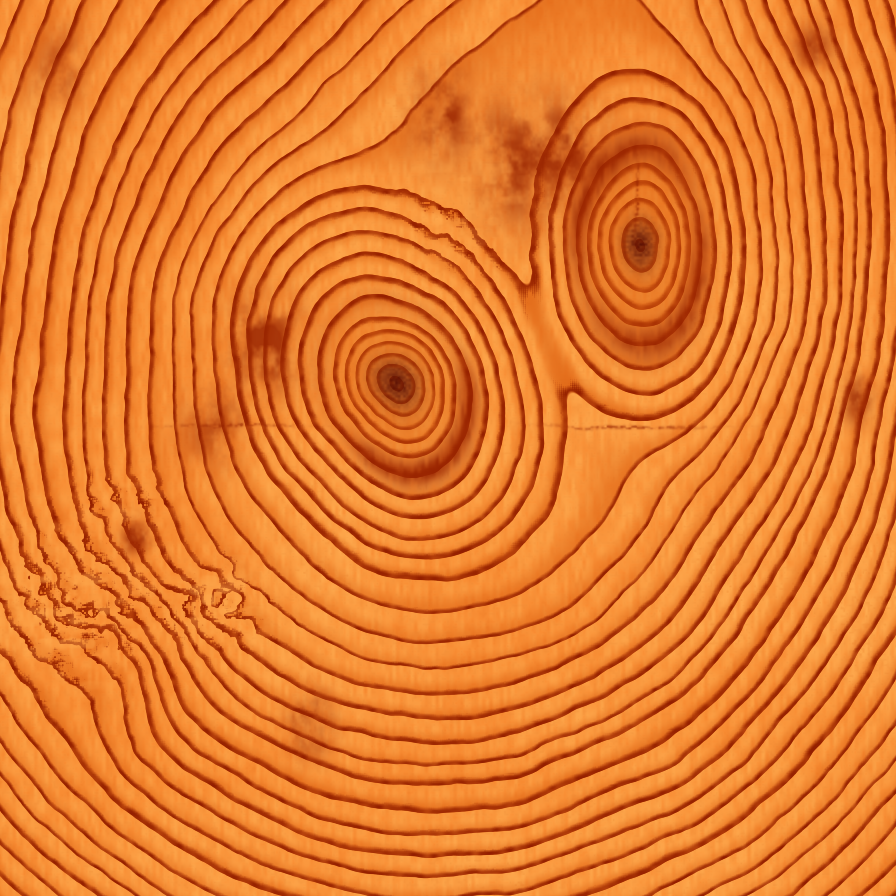
This texture is drawn by a Shadertoy shader. Its source:

```glsl
// Sawn softwood: growth rings sweep around two dark oval knots.
// A smooth union of two oval fields and a leaning far field gives ring levels;
// thin lines mark the level steps, and noise adds fibres, scars and stains.

const vec3 PALE = vec3(1.00, 0.67, 0.31);
const vec3 WOOD = vec3(0.975, 0.555, 0.205);
const vec3 AMBER = vec3(0.86, 0.37, 0.06);
const vec3 DARK = vec3(0.60, 0.14, 0.00);
const vec3 CORE = vec3(0.34, 0.05, 0.01);

const vec2 KNOT_A = vec2(0.440, 0.570);
const vec2 KNOT_B = vec2(0.716, 0.727);
const vec2 FAR_CENTER = vec2(0.490, 0.560);
const vec2 AXIS_A = vec2(0.45, -0.893);   // long axis of the tilted knot
const float RING_SPACING = 0.0245;
const float LINE_WIDTH = 0.0056;
const float UPPER_STRETCH = 0.48;
const float UPPER_LEAN = 0.42;
const float HULL_LEVEL = 0.24;            // ring level that encloses both knots

// Stains: centre x, centre y, radius, strength
const int STAIN_COUNT = 10;
const vec4 STAINS[STAIN_COUNT] = vec4[](
    vec4(0.295, 0.615, 0.045, 0.80), vec4(0.490, 0.875, 0.040, 0.80),
    vec4(0.580, 0.815, 0.055, 0.60), vec4(0.156, 0.400, 0.016, 1.20),
    vec4(0.345, 0.195, 0.027, 0.80), vec4(0.905, 0.945, 0.024, 0.60),
    vec4(0.965, 0.557, 0.022, 0.70), vec4(0.065, 0.920, 0.035, 0.45),
    vec4(0.235, 0.525, 0.040, 0.45), vec4(0.640, 0.840, 0.045, 0.60));

float hash(vec2 p) {
    return fract(sin(dot(p, vec2(127.1, 311.7))) * 43758.5453);
}

float noise(vec2 p) {
    vec2 i = floor(p), f = fract(p);
    f = f * f * (3.0 - 2.0 * f);
    return mix(mix(hash(i), hash(i + vec2(1, 0)), f.x),
               mix(hash(i + vec2(0, 1)), hash(i + vec2(1, 1)), f.x), f.y);
}

float fbm(vec2 p) {
    float sum = 0.0, amp = 0.5;
    for (int i = 0; i < 4; i++) {
        sum += amp * noise(p);
        p = p * 2.03 + 17.3;
        amp *= 0.5;
    }
    return sum;
}

float blob(vec2 d, vec2 size) {
    d /= size;
    return exp(-dot(d, d));
}

float smoothMin(float a, float b, float k) {
    float h = max(k - abs(a - b), 0.0) / k;
    return min(a, b) - h * h * k * 0.25;
}

float knotA(vec2 p) {
    vec2 q = p - KNOT_A;
    return length(vec2(1.32 * dot(q, vec2(-AXIS_A.y, AXIS_A.x)), dot(q, AXIS_A)));
}

float knotB(vec2 p) {
    return length((p - KNOT_B) * vec2(1.0, 0.62));
}

// Round below the centre, drawn out and leaning to the right above it
float farField(vec2 p) {
    vec2 q = p - FAR_CENTER;
    float lean = smoothstep(-0.65, 0.05, q.x) * (1.0 - 0.8 * smoothstep(0.1, 0.5, q.x));
    q.x -= UPPER_LEAN * lean * max(q.y, 0.0);
    q.y *= q.y < 0.0 ? 0.97 : UPPER_STRETCH;
    return length(q);
}

float ringPhase(vec2 p, float a, float b) {
    float hull = -smoothMin(-farField(p), -HULL_LEVEL, 0.08);
    float level = smoothMin(smoothMin(a, 1.4 * b + 0.06, 0.03), hull, 0.04);
    level += 0.05 * blob(p - vec2(0.13, 0.26), vec2(0.075));
    float extra = 2.0 * smoothstep(0.0, 0.11, a) + 1.5 * smoothstep(0.0, 0.09, b);
    return level / RING_SPACING + extra + 0.3 * noise(vec2(level * 26.0, 3.0));
}

void mainImage(out vec4 fragColor, in vec2 fragCoord) {
    vec2 p = fragCoord / iResolution.xy;

    // Gentle wander everywhere, torn grain around the scars
    float scar = blob(p - vec2(0.08, 0.32), vec2(0.07, 0.08))
               + blob(p - vec2(0.24, 0.33), vec2(0.05, 0.04))
               + 0.7 * blob(p - vec2(0.14, 0.44), vec2(0.04, 0.025))
               + 0.6 * blob(p - vec2(0.52, 0.78), vec2(0.06, 0.07));
    scar = min(scar, 1.0);
    vec2 wander = vec2(fbm(p * 9.0), fbm(p * 9.0 + 40.0)) - 0.47;
    vec2 torn = vec2(fbm(p * 42.0), fbm(p * 42.0 + 9.0)) - 0.47;
    vec2 q = p + 0.018 * wander + (0.003 + 0.055 * scar) * torn;

    float a = knotA(q), b = knotB(q);
    float phase = ringPhase(q, a, b);
    float t = fract(phase);
    float slope = length(vec2(dFdx(phase), dFdy(phase)));
    float edge = clamp(1.2 * slope, 0.03, 0.4);

    // Fibres, blotches and fine pores
    float fibre = noise(p * vec2(250.0, 70.0));
    float pores = noise(p * 330.0);
    float blotch = fbm(p * 6.0 + 3.0);
    float ringTone = hash(vec2(floor(phase), 7.0));
    float light = 0.7 * fibre + 1.3 * blotch + 0.5 * pores - 0.85 + 0.2 * (1.0 - p.y);
    vec3 color = mix(WOOD, PALE, clamp(light, 0.0, 1.0));
    color = mix(color, AMBER, clamp(-0.6 * light, 0.0, 0.4) + 0.22 * pores * pores);

    // Late wood darkens slowly, then ends at a thin line of even width
    float fall = 1.0 - smoothstep(1.0 - edge, 1.0, t);
    float lateWood = smoothstep(0.3, 1.0, t) * fall;
    float inset = (1.0 - t) / max(slope * iResolution.y, 8.0);
    float width = LINE_WIDTH * (0.75 + 0.5 * ringTone);
    float line = (1.0 - smoothstep(0.45 * width, 1.35 * width, inset)) * fall;
    color = mix(color, AMBER, (0.45 + 0.35 * ringTone) * lateWood);
    color = mix(color, DARK, line * (0.60 + 0.50 * noise(p * 130.0)));

    // Dark bands and hearts of the knots
    vec2 dirA = normalize(p - KNOT_A + 1e-5), dirB = normalize(p - KNOT_B + 1e-5);
    float bandA = exp(-pow((a - 0.103) / 0.016, 2.0))
                * (0.15 + 0.75 * smoothstep(-0.1, 0.9, dot(dirA, vec2(0.6, -0.8))));
    float bandB = exp(-pow((b - 0.069) / 0.012, 2.0))
                * (0.25 + 0.6 * abs(dot(dirB, vec2(0.65, -0.76))));
    float tint = 0.40 * (1.0 - smoothstep(0.05, 0.12, a))
               + 0.45 * (1.0 - smoothstep(0.04, 0.11, b));
    color = mix(color, AMBER, tint);
    color = mix(color, DARK, (bandA + bandB) * (0.65 + 0.45 * fibre));
    float heart = exp(-pow(a / 0.030, 2.0)) + exp(-pow(b / 0.017, 2.0));
    color = mix(color, CORE, heart * (0.65 + 0.3 * pores));

    // Ragged stains, thin cracks and pale chips
    float stain = 0.0;
    for (int i = 0; i < STAIN_COUNT; i++) {
        vec4 s = STAINS[i];
        stain += s.w * blob(p - s.xy + 0.03 * wander, s.z * vec2(0.85, 1.1));
    }
    stain *= 0.25 + 1.1 * smoothstep(0.2, 0.7, fbm(p * vec2(45.0, 32.0)));
    color = mix(color, DARK, min(stain, 0.85));
    vec2 c = p + 0.02 * wander + 0.005 * torn;
    float crack = blob(c - vec2(0.70, 0.525), vec2(0.075, 0.0022))
                + blob(c - vec2(0.26, 0.525), vec2(0.060, 0.0022))
                + blob(c - vec2(0.712, 0.785), vec2(0.0022, 0.045));
    color = mix(color, DARK, 0.6 * min(crack * 1.4 * pores, 1.0));
    float chips = smoothstep(0.5, 0.8, noise(p * vec2(60.0, 85.0) + 11.0));
    color = mix(color, PALE, 0.55 * chips * scar);

    fragColor = vec4(color, 1.0);
}
```
